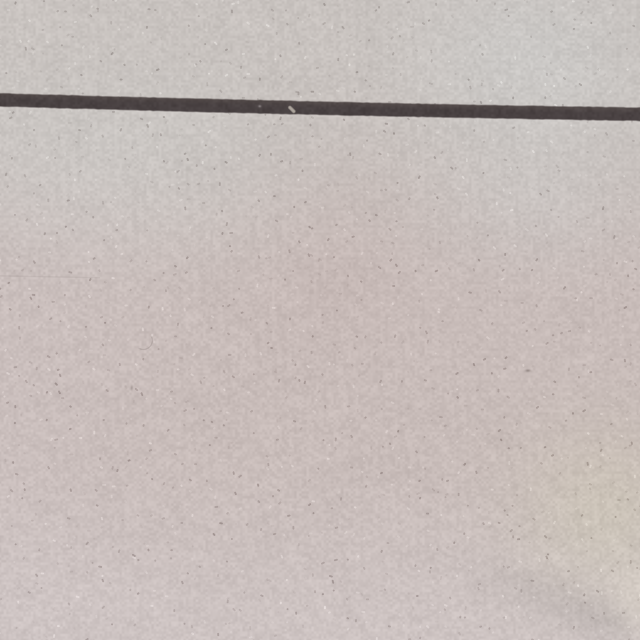
A WebGL 1 fragment shader for this texture:

```glsl
precision highp float;
uniform vec2 u_resolution;

#define GROOVE_LEFT 0.8440
#define GROOVE_DROP 0.0225
#define GROOVE_SAG 0.0018
#define GROOVE_HALF 0.0104
#define GRAIN_SCALE 260.0
#define GRAIN_AMOUNT 0.055
#define MOTTLE_AMOUNT 0.012
#define SPECK_SCALE 62.0
#define SPECK_AMOUNT 0.15
#define GROOVE_COLOR vec3(0.285, 0.255, 0.258)

float hash(vec2 p) {
  return fract(sin(dot(p, vec2(127.1, 311.7))) * 43758.5453);
}

float noise(vec2 p) {
  vec2 i = floor(p), f = fract(p);
  f = f * f * (3.0 - 2.0 * f);
  return mix(mix(hash(i), hash(i + vec2(1.0, 0.0)), f.x),
             mix(hash(i + vec2(0.0, 1.0)), hash(i + 1.0), f.x), f.y);
}

float blob(vec2 p, vec2 center, vec2 radius) {
  vec2 d = (p - center) / radius;
  return exp(-dot(d, d));
}

float segment(vec2 p, vec2 a, vec2 b) {
  vec2 ab = b - a;
  return length(p - a - ab * clamp(dot(p - a, ab) / dot(ab, ab), 0.0, 1.0));
}

// Broad, soft changes of light over the board
vec3 boardColor(vec2 p) {
  vec3 c = mix(vec3(0.803, 0.764, 0.758), vec3(0.784, 0.737, 0.725),
               smoothstep(0.0, 0.32, p.y));
  c = mix(c, vec3(0.784, 0.762, 0.748), smoothstep(0.52, 0.86, p.y));
  c += vec3(0.010, 0.022, 0.026) * blob(p, vec2(0.83, 0.91), vec2(0.17, 0.13));
  c += vec3(0.004, 0.014, 0.016) * blob(p, vec2(0.84, 0.68), vec2(0.14, 0.10));
  c += vec3(0.008, 0.018, 0.018) * blob(p, vec2(0.20, 0.72), vec2(0.28, 0.14));
  c += vec3(0.008, 0.010, 0.014) * blob(p, vec2(0.0, 0.35), vec2(0.22, 0.40));
  c -= vec3(0.006, 0.014, 0.014) * blob(p, vec2(0.52, 0.66), vec2(0.14, 0.20));
  c += vec3(0.008, 0.020, -0.012) * blob(p, vec2(0.95, 0.20), vec2(0.14, 0.13));

  // Slanted shade and the pale corner beneath it
  float shade = segment(p, vec2(0.70, 0.125), vec2(0.96, 0.025));
  c -= vec3(0.050, 0.047, 0.045) * exp(-shade * shade / 0.0011)
       * smoothstep(0.62, 0.95, p.x);
  c += vec3(0.035, 0.038, 0.025) * blob(p, vec2(1.0, 0.055), vec2(0.045, 0.055));
  return c;
}

// Short fibres, light or dark, one possible in each cell
float specks(vec2 p) {
  vec2 q = p * SPECK_SCALE, cell = floor(q);
  float sum = 0.0;
  for (int y = -1; y <= 1; y++) {
    for (int x = -1; x <= 1; x++) {
      vec2 id = cell + vec2(float(x), float(y));
      vec2 center = id + vec2(hash(id), hash(id + 17.3));
      float angle = 6.2832 * hash(id + 41.7);
      vec2 axis = vec2(cos(angle), sin(angle)) * 0.10 * hash(id + 5.9);
      float d = segment(q, center - axis, center + axis);
      float kind = hash(id + 73.1);
      float tone = kind < 0.35 ? -1.0 : step(0.78, kind) * 0.55;
      sum += tone * hash(id + 29.4) * (1.0 - smoothstep(0.03, 0.15, d));
    }
  }
  return sum;
}

void main() {
  vec2 p = gl_FragCoord.xy / u_resolution;
  float px = 1.0 / min(u_resolution.x, u_resolution.y);

  // Board with fine grain, mottling and fibres
  float fine = noise(p * GRAIN_SCALE) - 0.5;
  float coarse = noise(p * GRAIN_SCALE * vec2(0.38, 0.46) + 31.0) - 0.5;
  float mottle = noise(p * 24.0) - 0.5;
  vec3 color = boardColor(p);
  color += fine * GRAIN_AMOUNT + coarse * 0.022 + mottle * MOTTLE_AMOUNT;
  color += specks(p) * SPECK_AMOUNT * vec3(0.95, 1.0, 1.0);

  // Faint scratch, curled hair and larger dark flecks
  float scratch = segment(p, vec2(0.0, 0.569), vec2(0.155, 0.566));
  color -= 0.035 * (1.0 - smoothstep(0.0004, 0.002, scratch));
  vec2 curl = p - vec2(0.224, 0.468);
  float hair = abs(length(curl) - 0.014);
  color -= 0.07 * (1.0 - smoothstep(0.0003, 0.0018, hair))
           * smoothstep(-0.002, 0.005, curl.x - curl.y - 0.004);
  color -= 0.18 * blob(p, vec2(0.825, 0.421), vec2(0.004, 0.0022));
  color -= 0.12 * blob(p, vec2(0.206, 0.394), vec2(0.002, 0.004));

  // Dark groove with slightly worn edges
  float middle = GROOVE_LEFT - GROOVE_DROP * p.x
                 - GROOVE_SAG * 4.0 * p.x * (1.0 - p.x);
  float wear = (noise(vec2(p.x * 150.0, 4.0)) - 0.5) * 0.0008;
  float offset = p.y - middle;
  float edge = abs(offset) - GROOVE_HALF - wear;
  float soft = max(px, 0.0018);
  color += 0.022 * exp(-abs(edge) * 220.0) * step(offset, 0.0);
  vec3 groove = GROOVE_COLOR + fine * 0.035 + coarse * 0.03;
  groove += vec3(0.035, 0.032, 0.025) * smoothstep(0.0, GROOVE_HALF, offset);
  color = mix(color, groove, 1.0 - smoothstep(-soft, soft, edge));

  // Pale chips caught in the groove
  float chip = segment(p, vec2(0.453, 0.832), vec2(0.459, 0.826));
  color = mix(color, vec3(0.74, 0.71, 0.67),
              0.85 * (1.0 - smoothstep(0.0008, 0.0042, chip)));
  color += 0.22 * blob(p, vec2(0.406, 0.834), vec2(0.0025, 0.002));

  gl_FragColor = vec4(clamp(color, 0.0, 1.0), 1.0);
}
```
